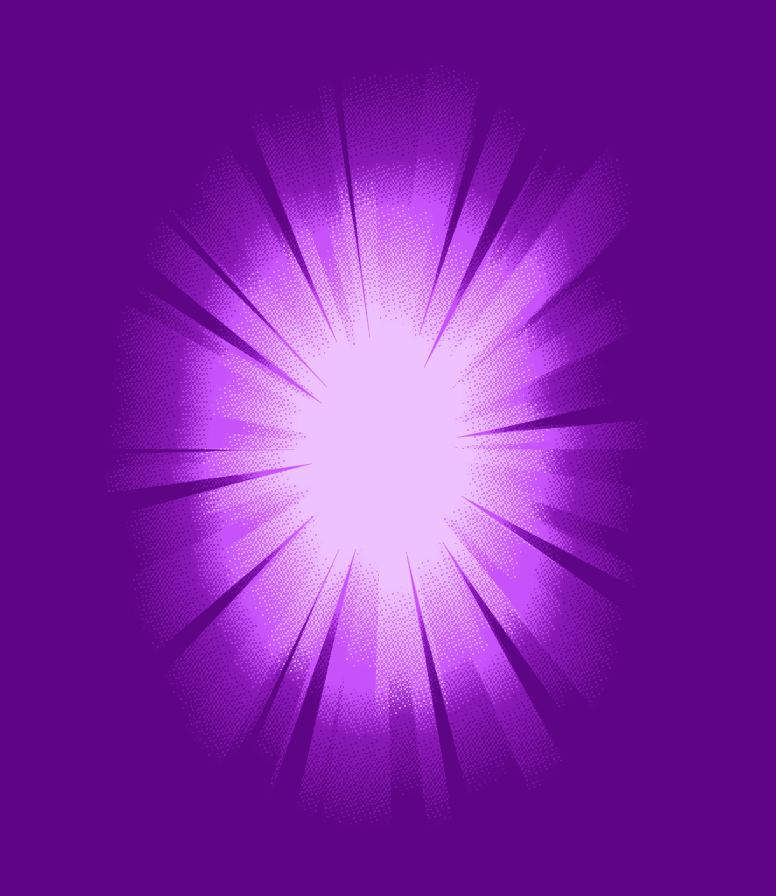
This background is drawn by a Shadertoy shader. Its source:

```glsl
// Radiant violet burst: an oval glow of grainy rays split by dark wedges.

const float TAU = 6.2831853;
const vec2 BURST_RADII = vec2(0.31, 0.43);

const vec3 BACKDROP = vec3(0.37, 0.02, 0.52);
const vec3 VIOLET = vec3(0.54, 0.10, 0.72);
const vec3 ORCHID = vec3(0.78, 0.32, 0.98);
const vec3 PALE = vec3(0.93, 0.76, 1.00);

// Wedge direction in degrees, and how fast its half width grows
const int WEDGE_COUNT = 15;
const vec2 WEDGES[WEDGE_COUNT] = vec2[](
    vec2(9.0, 0.06), vec2(64.0, 0.045), vec2(73.0, 0.03),
    vec2(97.5, 0.013), vec2(114.0, 0.04), vec2(133.0, 0.02),
    vec2(144.0, 0.05), vec2(180.5, 0.01), vec2(191.5, 0.055),
    vec2(223.5, 0.045), vec2(245.7, 0.015), vec2(254.0, 0.05),
    vec2(282.0, 0.035), vec2(302.0, 0.05), vec2(328.5, 0.06));

float hash(float n) {
    return fract(sin(n * 12.9898) * 4375.85);
}

// Evenly scattered grain value for one dither cell
float grain(vec2 cell) {
    return fract(52.98 * fract(dot(cell, vec2(0.06711, 0.00584))));
}

float angleBetween(float a, float b) {
    return abs(mod(a - b + 0.5 * TAU, TAU) - 0.5 * TAU);
}

// Random value per angular sector, with smoothed sector borders
float sectors(float angle, float count, float seed, float blur) {
    float x = fract(angle / TAU) * count;
    float i = floor(x);
    float edge = clamp(blur * count / TAU, 0.001, 1.0);
    return mix(hash(i + seed), hash(mod(i + 1.0, count) + seed),
               smoothstep(1.0 - edge, 1.0, x - i));
}

// Two overlapping fans of rays; the longer ray wins
float rays(float angle, float seed, float blur) {
    return max(sectors(angle, 43.0, seed, blur),
               0.85 * sectors(angle + 0.05, 67.0, seed + 90.0, blur));
}

// Coverage of the dark wedges, each opening outward from its tip
float wedgeMask(float angle, float radius, float oval, float pixel) {
    float mask = 0.0;
    for (int i = 0; i < WEDGE_COUNT; i++) {
        float tip = 0.25 + 0.08 * hash(float(i) + 3.0);
        float halfWidth = WEDGES[i].y * radius * (1.0 - tip / max(oval, 0.01));
        float offset = angleBetween(angle, radians(WEDGES[i].x)) * radius;
        mask = max(mask, smoothstep(-pixel, pixel, halfWidth - offset)
                         * step(tip, oval));
    }
    return mask;
}

// Fading band from solid to empty, partly broken into grain
float band(float oval, float solid, float empty, float threshold) {
    float cover = 1.0 - clamp((oval - solid) / (empty - solid), 0.0, 1.0);
    float dots = smoothstep(threshold - 0.03, threshold + 0.03, cover);
    dots *= step(0.001, cover);
    return mix(cover, max(dots, step(0.999, cover)), 0.5);
}

void mainImage(out vec4 fragColor, in vec2 fragCoord) {
    float pixel = 1.0 / iResolution.y;
    vec2 p = (fragCoord - 0.5 * iResolution.xy) * pixel + vec2(0.004, 0.001);
    float radius = length(p);
    float angle = atan(p.y, p.x + 1e-6);
    float oval = length(p / BURST_RADII);
    float blur = pixel / max(radius, 0.01);

    // Ray reach: shorter on the right, with one long upper right ray
    float shortSide = 1.0 - smoothstep(0.5, 0.75, angleBetween(angle, 0.15));
    float longRay = smoothstep(0.11, 0.09, angleBetween(angle, 0.84));
    float lean = 0.13 * longRay - 0.08 * shortSide;
    float reach = 0.85 + 0.18 * rays(angle, 7.0, blur) + lean;
    float paleReach = 0.76 + 0.34 * rays(angle, 31.0, blur) + 1.3 * lean;

    // Wedges pull the glow inward and remove its pale heart
    float wedge = wedgeMask(angle, radius, oval, pixel);
    float glow = oval / (reach * mix(1.0, 0.70, wedge));
    float threshold = grain(floor(fragCoord * pixel * 512.0));

    // Stack the glow from its rim to its heart
    vec3 color = BACKDROP;
    color = mix(color, VIOLET, band(glow, 0.77, 1.02, threshold));
    color = mix(color, ORCHID, band(glow, 0.65, 0.78, threshold));
    float heart = band(oval / paleReach, 0.33, 0.66, threshold);
    heart = max(heart, 1.0 - smoothstep(0.23, 0.27, oval));
    color = mix(color, PALE, heart * (1.0 - wedge));

    fragColor = vec4(color, 1.0);
}
```
